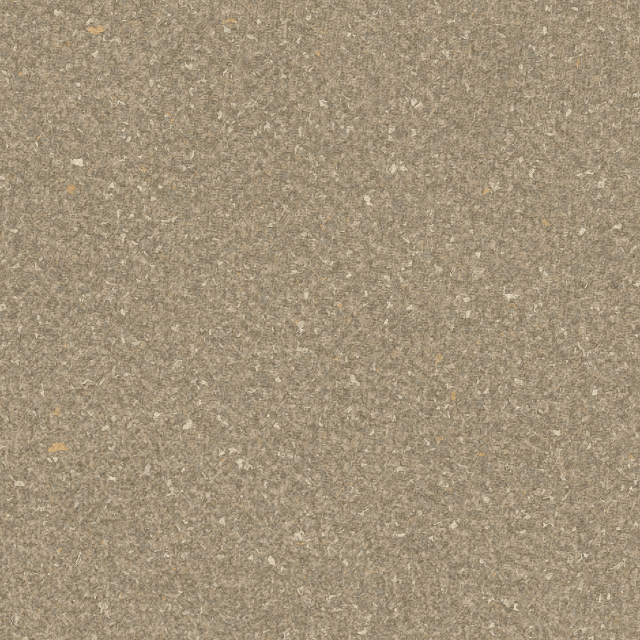
Reproduce this texture procedurally as a WebGL 2 fragment shader.

```glsl
#version 300 es
precision highp float;
// Fine-grained sandy stone: packed angular chips, pale shell flakes and rare ochre pebbles.

uniform vec2 u_resolution;
out vec4 fragColor;

// Chip layers, fine to coarse: cells per canvas, share of filled cells, radius in cells
const int LAYERS = 5;
const float CELLS[LAYERS] = float[](165.0, 112.0, 76.0, 46.0, 15.0);
const float FILL[LAYERS] = float[](0.70, 0.50, 0.36, 0.22, 0.06);
const float RADIUS[LAYERS] = float[](0.40, 0.38, 0.34, 0.27, 0.13);

const vec3 UMBER = vec3(0.555, 0.495, 0.402);
const vec3 GREY = vec3(0.580, 0.543, 0.465);
const vec3 SAND = vec3(0.630, 0.565, 0.462);
const vec3 TAN = vec3(0.680, 0.598, 0.472);
const vec3 PALE = vec3(0.720, 0.652, 0.548);
const vec3 CREAM = vec3(0.845, 0.795, 0.695);
const vec3 OCHRE = vec3(0.790, 0.645, 0.445);

const float GRAIN_FREQ = 470.0;
const float GRAIN_CONTRAST = 0.17;
const float MOTTLE = 0.012;
const float BRIGHTNESS = 0.012;
const float EDGE_WARP = 0.008;
const float RIM_WIDTH = 0.0020;
const float RIM_SHADE = 0.045;
const float FLAKE_SHARE = 0.45;
const float FLAKE_WIDTH = 0.0015;
const float TAU = 6.28319;

float hash(vec2 p) {
    return fract(sin(dot(p, vec2(127.1, 311.7))) * 43758.5);
}

float noise(vec2 p) {
    vec2 i = floor(p), f = fract(p);
    f = f * f * (3.0 - 2.0 * f);
    return mix(mix(hash(i), hash(i + vec2(1, 0)), f.x),
               mix(hash(i + vec2(0, 1)), hash(i + vec2(1, 1)), f.x), f.y);
}

// Convex polygon with five jittered sides
float chipDistance(vec2 q, float radius, vec2 seed) {
    float d = -radius;
    for (int k = 0; k < 5; k++) {
        float h = hash(seed + float(k) * 1.37);
        float angle = (float(k) + 0.7 * h) * TAU / 5.0;
        float reach = radius * (0.65 + 0.5 * fract(h * 17.0));
        d = max(d, dot(q, vec2(cos(angle), sin(angle))) - reach);
    }
    return d;
}

vec3 chipColor(float pick) {
    if (pick < 0.22) return UMBER;
    if (pick < 0.38) return GREY;
    if (pick < 0.62) return SAND;
    if (pick < 0.77) return TAN;
    if (pick < 0.90) return PALE;
    if (pick < 0.985) return CREAM;
    return OCHRE;
}

// Lays one scattered layer of chips over the colour beneath
vec3 addChips(vec3 color, vec2 p, int layer, float pixel) {
    float cells = CELLS[layer];
    vec2 g = p * cells, home = floor(g);
    float breaks = noise(p * 130.0 + 31.0) - 0.55;
    for (int y = -1; y <= 1; y++)
    for (int x = -1; x <= 1; x++) {
        vec2 cell = home + vec2(x, y);
        vec2 seed = cell + float(layer) * 19.3;
        if (hash(seed) > FILL[layer]) continue;

        // Random place, direction, stretch and size
        vec2 center = cell + 0.2 + 0.6 * vec2(hash(seed + 3.1), hash(seed + 5.7));
        float turn = TAU * hash(seed + 7.9);
        float c = cos(turn), s = sin(turn);
        vec2 q = mat2(c, -s, s, c) * (g - center);
        float stretch = mix(1.0, 1.6, hash(seed + 9.2));
        q *= vec2(1.0 / stretch, stretch);
        float radius = RADIUS[layer] * mix(0.55, 1.0, hash(seed + 11.4));
        float d = chipDistance(q, radius, seed + 13.6) / cells;

        float pick = hash(seed + 15.8);
        if (layer == LAYERS - 1) pick = mix(0.95, 1.02, pick);
        vec3 tone = chipColor(pick) + 0.05 * (hash(seed + 17.3) - 0.5);

        // Some cream chips are only broken shell outlines
        bool cream = pick > 0.90 && pick < 0.985;
        if (cream && hash(seed + 21.5) < FLAKE_SHARE)
            d = max(abs(d) - FLAKE_WIDTH, -breaks * 0.008);

        float cover = smoothstep(0.6 * pixel, -0.6 * pixel, d);
        float rim = smoothstep(RIM_WIDTH, 0.0, abs(d - 0.5 * RIM_WIDTH));
        color *= 1.0 - RIM_SHADE * rim;
        color = mix(color, tone, cover * mix(0.55, 0.95, hash(seed + 23.7)));
    }
    return color;
}

void main() {
    float scale = min(u_resolution.x, u_resolution.y);
    vec2 p = gl_FragCoord.xy / scale;
    float pixel = 1.0 / scale;

    // Sandy matrix between the chips
    float matrix = 0.5 * noise(p * 200.0) + 0.5 * noise(p * 430.0 + 7.0);
    vec3 color = mix(UMBER, PALE + 0.04, smoothstep(0.1, 0.9, matrix));

    // Chips with slightly ragged outlines
    vec2 ragged = vec2(noise(p * 140.0 + 3.0), noise(p * 140.0 + 57.0)) - 0.5;
    vec2 warped = p + EDGE_WARP * ragged;
    for (int i = 0; i < LAYERS; i++) color = addChips(color, warped, i, pixel);

    // Fine surface grain and faint broad mottling
    float grain = noise(p * GRAIN_FREQ + 91.0) - 0.5;
    color += GRAIN_CONTRAST * grain;
    color += MOTTLE * (noise(p * 9.0 + 12.0) - 0.5) + BRIGHTNESS;

    fragColor = vec4(clamp(color, 0.0, 1.0), 1.0);
}
```
